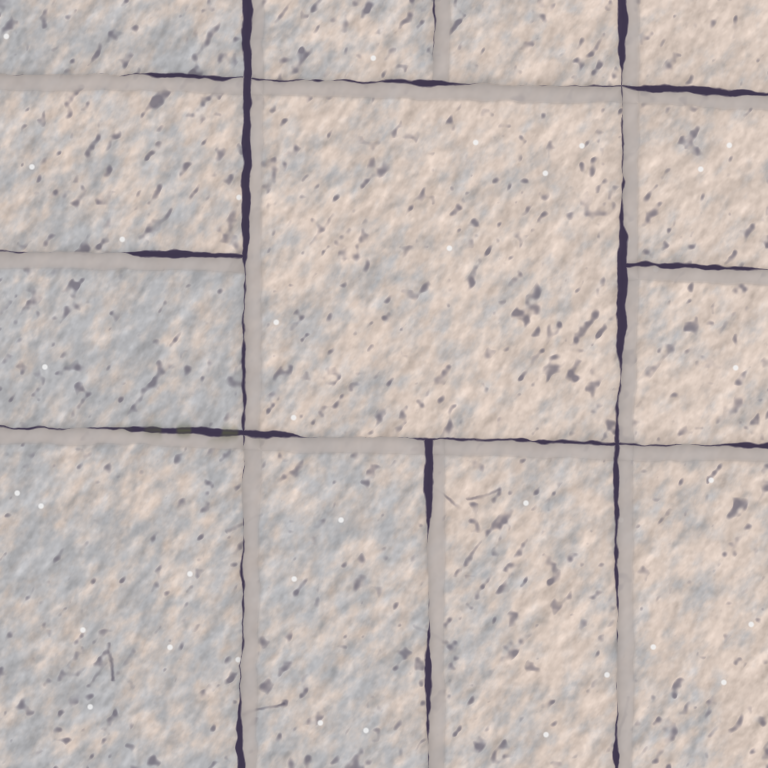
Write a WebGL 1 fragment shader that draws this texture.

```glsl
precision highp float;
uniform vec2 u_resolution;

float hash(vec2 p) {
  vec3 q = fract(p.xyx * vec3(0.1031, 0.1030, 0.0973));
  q += dot(q, q.yzx + 33.33);
  return fract((q.x + q.y) * q.z);
}

float noise(vec2 p) {
  vec2 i = floor(p), f = fract(p);
  f = f * f * (3.0 - 2.0 * f);
  return mix(mix(hash(i), hash(i + vec2(1, 0)), f.x),
             mix(hash(i + vec2(0, 1)), hash(i + 1.0), f.x), f.y);
}

float fbm(vec2 p) {
  float sum = 0.0, amp = 0.5;
  for (int i = 0; i < 4; i++) {
    sum += amp * noise(p);
    p = mat2(1.6, 1.2, -1.2, 1.6) * p + 17.3;
    amp *= 0.5;
  }
  return sum;
}

// Turned so that x runs along the diagonal grain
vec2 grain(vec2 p) {
  return mat2(0.6, -0.8, 0.8, 0.6) * p + 3.0;
}

float relief(vec2 p) {
  return fbm(grain(p) * vec2(36.0, 62.0));
}

float segment(vec2 p, vec2 a, vec2 b) {
  vec2 pa = p - a, ba = b - a;
  return length(pa - ba * clamp(dot(pa, ba) / dot(ba, ba), 0.0, 1.0));
}

void main() {
  vec2 p = gl_FragCoord.xy / u_resolution;
  float blur = max(0.0016, 0.8 / u_resolution.y);

  // Slightly skewed paving grid with ragged edges
  vec2 wobble = vec2(fbm(p * 38.0), fbm(p * 38.0 + 50.0)) - 0.47;
  vec2 bend = vec2(noise(p * 5.0 + 8.0), noise(p * 5.0 + 31.0)) - 0.5;
  vec2 q = p + vec2(-0.012, 0.026) * (p.yx - 0.5) + 0.007 * wobble + 0.006 * bend;
  vec2 pitch = vec2(0.488, 0.462);
  vec2 cell = (q - vec2(0.318, 0.431)) / pitch;
  vec2 id = floor(cell);

  // Every other square is halved, across or upright by turns
  vec2 split = vec2(1.0);
  if (mod(id.x + id.y, 2.0) > 0.5)
    split = mod(id.x, 2.0) > 0.5 ? vec2(1, 2) : vec2(2, 1);
  vec2 f = fract(cell * split);
  vec2 offset = (f - step(0.5, f)) * pitch / split;
  float tint = hash(floor(cell * split) + id * 7.0 + 40.0);

  // Stone: warm and cool blotches, lit relief
  float height = relief(p);
  float lit = height - relief(p + vec2(-0.004, 0.005));
  float blotch = 0.6 * fbm(p * 22.0 + 9.0) + 0.7 * fbm(grain(p) * vec2(50.0, 85.0) + 70.0);
  float warmth = blotch + 0.35 * (p.x - 0.5) + 0.12 * (p.y - 0.5) + 0.18 * (tint - 0.5);
  vec3 color = mix(vec3(0.70, 0.70, 0.71), vec3(0.85, 0.785, 0.74),
                   smoothstep(0.25, 0.9, warmth));
  color *= 1.0 + 0.24 * lit + 0.16 * (height - 0.47);
  color += 0.035 * (noise(p * 210.0) - 0.5);

  // Dark pits gathered in patches
  float patches = fbm(p * 9.0 + 20.0);
  float pits = noise(grain(p) * vec2(48.0, 105.0) + 11.0) * 0.7 + 0.3 * noise(p * 140.0);
  pits = smoothstep(0.7, 0.94, pits + 0.3 * (patches - 0.45));
  color = mix(color, vec3(0.43, 0.41, 0.46), 0.75 * pits);

  // Short scratches, mostly on the lower stones
  for (int i = 0; i < 7; i++) {
    float n = float(i);
    vec2 a = vec2(hash(vec2(n, 3.0)), 0.42 * hash(vec2(n, 8.0)));
    float angle = 3.0 * hash(vec2(n, 5.0));
    vec2 b = a + 0.05 * vec2(cos(angle), sin(angle));
    float d = segment(p + 0.012 * wobble, a, b);
    float mark = 1.0 - smoothstep(0.0, 0.0035, d);
    color = mix(color, vec3(0.34, 0.32, 0.38), 0.7 * mark * noise(p * 60.0 + n));
  }

  // Sparse bright crystals
  vec2 speckId = floor(p * 30.0);
  vec2 speckAt = 0.2 + 0.6 * vec2(hash(speckId + 5.0), hash(speckId + 90.0));
  float speck = length(fract(p * 30.0) - speckAt) / 30.0;
  float rare = step(0.965, hash(speckId + 33.0));
  color = mix(color, vec3(0.96), 0.85 * rare * (1.0 - smoothstep(0.002, 0.005, speck)));

  // Smooth mortar to the right of and below each gap
  vec2 side = vec2(offset.x, -offset.y);
  vec2 band = smoothstep(vec2(-0.002), vec2(0.002), side)
            * (1.0 - smoothstep(vec2(0.017), vec2(0.025), side));
  vec3 mortar = vec3(0.735, 0.70, 0.685) + 0.07 * (fbm(p * 45.0) - 0.47);
  color = mix(color, mortar, 0.85 * max(band.x, band.y));
  vec2 rim = exp(-abs(side - 0.021) / 0.003);
  color *= 1.0 - 0.06 * max(rim.x, rim.y);

  // Broken dark gaps with soft shade beside them
  vec2 open = vec2(noise(p * vec2(4.0, 8.0) + 2.0), noise(p * vec2(9.0, 4.0) + 63.0));
  vec2 ragged = vec2(noise(p * 75.0), noise(p * 75.0 + 40.0)) - 0.5;
  vec2 width = mix(vec2(-0.002), vec2(0.006, 0.004), smoothstep(0.1, 0.8, open)) + 0.003 * ragged;
  vec2 gap = 1.0 - smoothstep(width - blur, width + blur, abs(offset));
  vec2 shade = exp(-abs(offset) / 0.006) * (0.4 + 0.6 * open);
  color *= 1.0 - 0.24 * max(shade.x, shade.y);
  color = mix(color, vec3(0.22, 0.19, 0.28), 0.92 * max(gap.x, gap.y));

  // Trace of moss along one joint
  float moss = exp(-abs(offset.y) / 0.006) * smoothstep(0.13, 0.02, abs(p.x - 0.26))
             * smoothstep(0.08, 0.02, abs(p.y - 0.435)) * smoothstep(0.4, 0.7, noise(p * 50.0));
  color = mix(color, vec3(0.36, 0.37, 0.27), 0.7 * moss);

  gl_FragColor = vec4(color, 1.0);
}
```
